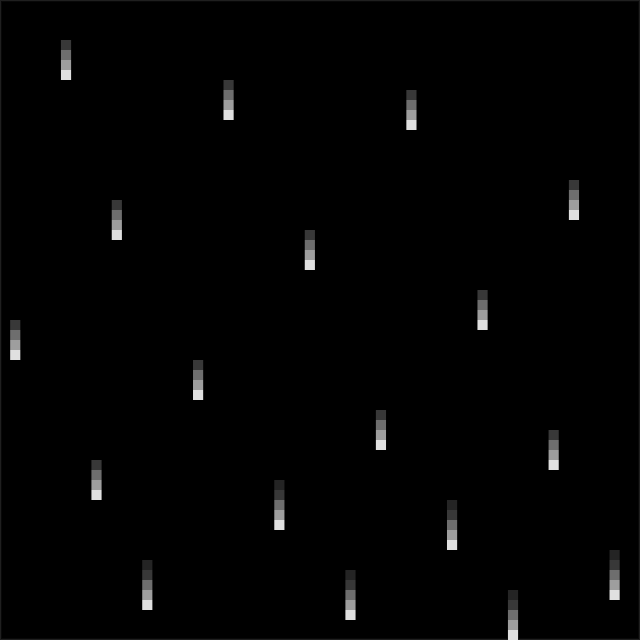
Write a Shadertoy shader that draws this pattern.

```glsl
// Sparse digital rain: short blocky streaks falling on a black grid of cells.
// Each streak has a bright head and a tail that dims upward cell by cell;
// jittered strips spread the streaks, and a faint frame lines the canvas.

float hash(float n) {
    return fract(sin(n * 12.9898 + 4.137) * 43758.5453);
}

// Antialiased coverage of the unit cell whose lower left corner is given
float cellCoverage(vec2 p, vec2 corner, vec2 pixelsPerCell) {
    vec2 inside = 0.5 - abs(p - corner - 0.5);
    vec2 cover = clamp(inside * pixelsPerCell + 0.5, 0.0, 1.0);
    return cover.x * cover.y;
}

// Grey of a tail cell, counted upward from the head
float tailGrey(int step) {
    float greys[5] = float[5](0.88, 0.62, 0.43, 0.22, 0.14);
    return greys[step];
}

void mainImage(out vec4 fragColor, in vec2 fragCoord) {
    vec2 uv = fragCoord / iResolution.xy;
    vec2 grid = vec2(63.0, 64.0);
    vec2 p = uv * grid;
    vec2 pixelsPerCell = iResolution.xy / grid;
    float grey = 0.0;

    // One streak per vertical strip, with shuffled heights denser near the floor
    for (int i = 0; i < 18; i++) {
        float id = float(i);
        float column = floor(3.5 * (id + hash(id)));
        float level = (mod(id * 7.0 + 10.0, 18.0) + hash(id + 31.0)) / 18.0;
        float row = floor(61.0 * pow(level, 1.4));
        int tailLength = row < 14.0 ? 5 : 4;

        for (int k = 0; k < tailLength; k++) {
            vec2 corner = vec2(column, row + float(k));
            grey += tailGrey(k) * cellCoverage(p, corner, pixelsPerCell);
        }
    }

    // Faint hairline frame
    vec2 border = min(uv, 1.0 - uv);
    vec2 line = clamp((1.0 / 512.0 - border) * iResolution.xy + 0.5, 0.0, 1.0);
    grey = max(grey, 0.12 * max(line.x, line.y));

    fragColor = vec4(vec3(min(grey, 0.88)), 1.0);
}
```
